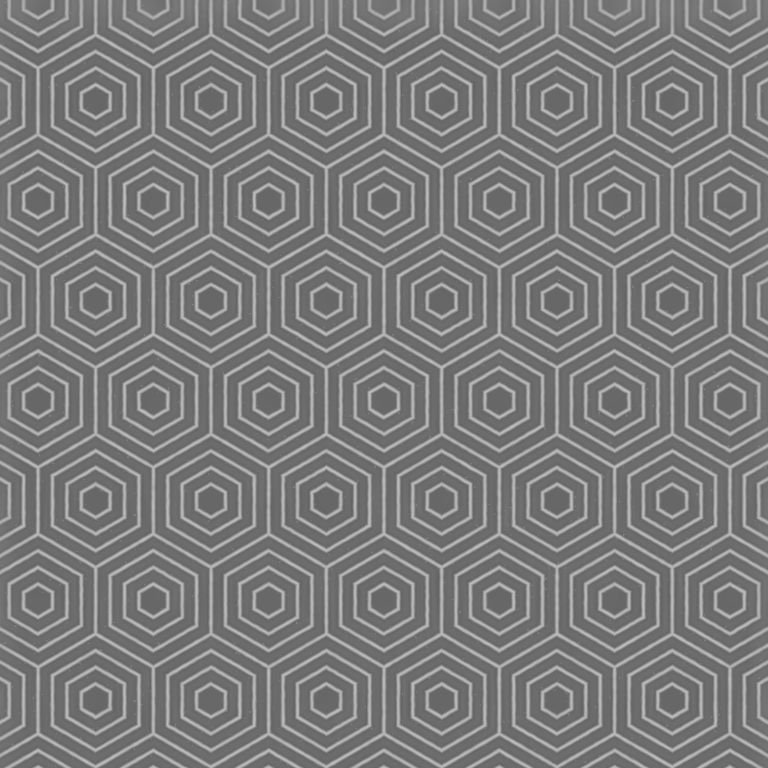
Write a Shadertoy shader that draws this pattern.

```glsl
#define ACROSS 6.66              // cells per canvas width
#define ANCHOR vec2(0.5, 0.478)  // centre of one cell
#define RINGS 4.0                // outlines per cell, border included
#define LINE_REACH 0.056         // line centre to its faded edge, in apothems
#define WOBBLE 0.010             // unevenness of the outlines
#define GRAIN 0.035              // vertical streaks in the fill
#define SPECKS 0.09              // light flecks beside the lines
#define HAZE 0.07                // fading at the canvas border
#define FILL_TONE 0.405
#define LINE_TONE 0.735

const float SQRT3 = 1.7320508;

vec2 hash2(vec2 p) {
    p = vec2(dot(p, vec2(127.1, 311.7)), dot(p, vec2(269.5, 183.3)));
    return fract(sin(p) * 43758.5) * 2.0 - 1.0;
}

float gradientNoise(vec2 p) {
    vec2 i = floor(p), f = fract(p);
    vec2 u = f * f * f * (f * (f * 6.0 - 15.0) + 10.0);
    vec2 e = vec2(0.0, 1.0);
    float low = mix(dot(hash2(i), f), dot(hash2(i + e.yx), f - e.yx), u.x);
    float high = mix(dot(hash2(i + e.xy), f - e.xy), dot(hash2(i + e.yy), f - e.yy), u.x);
    return mix(low, high, u.y);
}

// Offset from the nearest cell centre; cells are two units wide
vec2 hexCell(vec2 p) {
    vec2 period = vec2(2.0, 2.0 * SQRT3);
    vec2 a = mod(p + 0.5 * period, period) - 0.5 * period;
    vec2 b = mod(p, period) - 0.5 * period;
    return dot(a, a) < dot(b, b) ? a : b;
}

void mainImage(out vec4 fragColor, in vec2 fragCoord) {
    vec2 uv = fragCoord / iResolution.xy;
    vec2 p = (uv - ANCHOR) * 2.0 * ACROSS;
    float pixel = 2.0 * ACROSS / iResolution.y;

    // Pointy-top hexagon distance: 0 at the centre, 1 on the border
    vec2 cell = hexCell(p);
    vec2 q = abs(cell);
    float slanted = 0.5 * q.x + 0.5 * SQRT3 * q.y;
    float radius = max(q.x, slanted);

    // Evenly spaced concentric outlines, none at the centre
    float wavy = radius + WOBBLE * gradientNoise(p * 9.0);
    float ring = max(1.0, round(wavy * RINGS));
    float d = abs(wavy - ring / RINGS);
    float line = 1.0 - smoothstep(0.0, max(LINE_REACH, 1.5 * pixel), d);
    line *= 0.97 + 0.12 * gradientNoise(p * 3.0);

    // Fill: dark core, paler bands, streaks beside the upright sides
    float band = smoothstep(0.18, 0.3, radius);
    float upright = smoothstep(-0.05, 0.1, q.x - slanted);
    float streak = gradientNoise(vec2(p.x * 13.0, p.y * 0.8));
    float tone = FILL_TONE + 0.02 * band * smoothstep(0.05, 0.11, d);
    tone += GRAIN * band * (0.25 + 0.75 * upright) * streak;
    tone += 0.01 * gradientNoise(p * 1.2);
    float beside = smoothstep(0.03, 0.06, d) * (1.0 - smoothstep(0.07, 0.11, d));
    tone += SPECKS * beside * smoothstep(0.3, 0.5, gradientNoise(p * 17.0));

    // Cloudy fading, strongest along the top
    float sides = 1.0 - smoothstep(0.0, 0.03, min(uv.x, 1.0 - uv.x));
    float top = smoothstep(0.94, 1.0, uv.y);
    float haze = max(0.5 * sides, top) * (0.6 + 0.8 * gradientNoise(p * vec2(2.0, 1.0)));
    tone = mix(tone + HAZE * haze, LINE_TONE, line * (1.0 - 0.25 * haze));

    fragColor = vec4(vec3(tone), 1.0);
}
```
